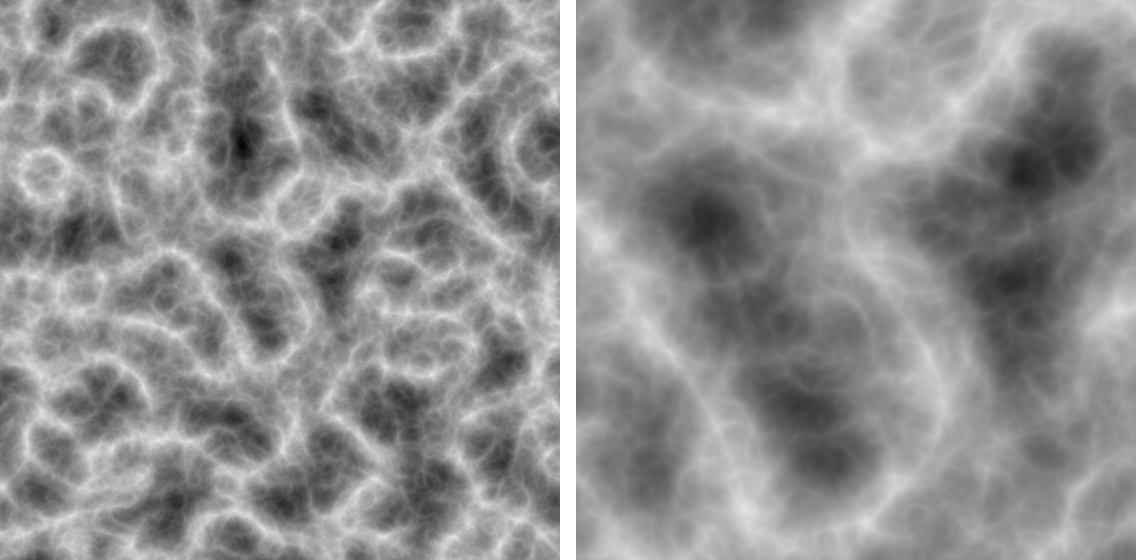
Left: the whole. Right: its middle third, enlarged.
Write a Shadertoy shader that draws this texture.

```glsl
#define BASE_CELLS 6.5
#define OCTAVES 5
#define GAIN 0.5
#define LACUNARITY 2.03
#define CUSP_POWER 0.75
#define CUSP_ROUNDING 0.008
#define RIDGE_LEVEL 0.98
#define CONTRAST 0.83

const float TAU = 6.2831853;

// Integer hash of a lattice corner, turned into a unit gradient
vec2 cornerGradient(vec2 corner) {
    uvec2 q = uvec2(ivec2(corner) + 4096) * uvec2(1597u, 3571u);
    uint h = (q.x ^ (q.y << 7)) * 747796u + q.y;
    h = (h ^ (h >> 15)) * 739397u;
    h = (h ^ (h >> 13)) * 961749u;
    h ^= h >> 16;
    float angle = TAU * float(h & 65535u) / 65536.0;
    return vec2(cos(angle), sin(angle));
}

// Signed gradient noise with quintic fade
float gradientNoise(vec2 p) {
    vec2 cell = floor(p);
    vec2 f = p - cell;
    vec2 fade = f * f * f * (f * (f * 6.0 - 15.0) + 10.0);
    vec2 e = vec2(1.0, 0.0);
    float a = dot(cornerGradient(cell), f);
    float b = dot(cornerGradient(cell + e.xy), f - e.xy);
    float c = dot(cornerGradient(cell + e.yx), f - e.yx);
    float d = dot(cornerGradient(cell + e.xx), f - e.xx);
    return mix(mix(a, b, fade.x), mix(c, d, fade.x), fade.y);
}

// Folded octaves: every zero crossing becomes a thin crease
float creases(vec2 p) {
    mat2 turn = mat2(0.8, 0.6, -0.6, 0.8);
    float sum = 0.0;
    float amplitude = 1.0;
    float rounding = CUSP_ROUNDING;
    for (int i = 0; i < OCTAVES; i++) {
        float n = gradientNoise(p);
        float folded = sqrt(n * n + rounding * rounding);
        sum += amplitude * pow(folded, CUSP_POWER);
        p = turn * p * LACUNARITY + vec2(17.3, 9.1);
        amplitude *= GAIN;
        rounding *= 1.6;
    }
    return sum;
}

void mainImage(out vec4 fragColor, in vec2 fragCoord) {
    vec2 uv = fragCoord / min(iResolution.x, iResolution.y);

    // Bright veins where the folded noise is low, dark pools elsewhere
    float gray = RIDGE_LEVEL - CONTRAST * creases(uv * BASE_CELLS + 3.7);
    fragColor = vec4(vec3(clamp(gray, 0.0, 1.0)), 1.0);
}
```
